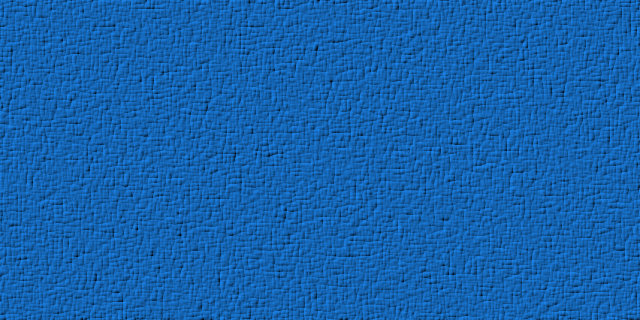
Reproduce this texture procedurally as a WebGL 2 fragment shader.

```glsl
#version 300 es
precision highp float;

uniform vec2 u_resolution;
out vec4 fragColor;

// Cells per canvas height
const vec2 WARP_CELLS = vec2(106.0, 35.0);
const vec2 WEFT_CELLS = vec2(35.0, 106.0);
const vec2 LUMP_CELLS = vec2(72.0, 72.0);

const float LUMP_WEIGHT = 0.42;
const float CELL_SHARPNESS = 7.0;
const float DEPTH_VARIATION = 0.5;
const vec2 LIGHT_DIR = vec2(1.0, -1.0);   // lit from the upper left

const vec3 DYE = vec3(0.118, 0.563, 1.0);
const float BASE_LIGHT = 0.692;
const float RELIEF = 0.25;
const float SHADOW_BIAS = 0.07;           // deepens creases, softens crests
const float RIM_WIDTH = 0.02;
const float RIM_BOOST = 0.25;

vec3 hash3(vec3 p) {
    p = fract(p * vec3(0.1031, 0.1030, 0.0973));
    p += dot(p, p.yxz + 33.33);
    return fract((p.xxy + p.yxx) * p.zyx);
}

// Shading of soft cellular bumps: the blended offset to the nearest
// cell centres is the surface gradient.
float cellRelief(vec2 pos, vec2 cells, float seed) {
    vec2 q = pos * cells;
    vec2 home = floor(q);
    vec2 slope = vec2(0.0);
    float total = 0.0;
    for (int y = -1; y <= 1; y++) {
        for (int x = -1; x <= 1; x++) {
            vec2 cell = home + vec2(x, y);
            vec3 rnd = hash3(vec3(cell + 17.0, seed));
            vec2 offset = cell + rnd.xy - q;
            float weight = exp(-CELL_SHARPNESS * dot(offset, offset));
            float depth = 1.0 + DEPTH_VARIATION * (2.0 * rnd.z - 1.0);
            slope += offset * depth * weight;
            total += weight;
        }
    }
    vec2 steepness = cells / max(cells.x, cells.y);
    return dot(slope / max(total, 1e-6), LIGHT_DIR * steepness);
}

void main() {
    vec2 pos = gl_FragCoord.xy / u_resolution.y;
    float aspect = u_resolution.x / u_resolution.y;

    // Crossed threads over rounder lumps
    float relief = cellRelief(pos, WARP_CELLS, 11.0)
                 + cellRelief(pos, WEFT_CELLS, 47.0)
                 + cellRelief(pos, LUMP_CELLS, 83.0) * LUMP_WEIGHT;

    // Slightly rougher rim
    vec2 toEdge = min(pos, vec2(aspect, 1.0) - pos);
    float rim = 1.0 - smoothstep(0.0, RIM_WIDTH, min(toEdge.x, toEdge.y));
    relief *= 1.0 + RIM_BOOST * rim;

    // Lighting
    float light = BASE_LIGHT + RELIEF * relief - SHADOW_BIAS * relief * relief;
    fragColor = vec4(DYE * clamp(light, 0.08, 1.0), 1.0);
}
```
